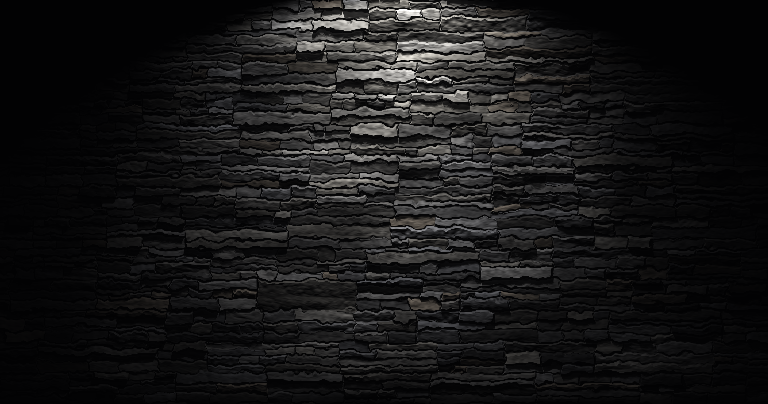
This texture is drawn by a WebGL 1 fragment shader. Its source:

```glsl
precision highp float;
// Dark wall of stacked ledge stones, grazed by one spotlight from the top.
uniform vec2 u_resolution;

#define COURSES 13.0
#define STONE_WIDTH 0.23
#define RELIEF 0.020
#define ROUGHNESS 0.012
#define JOINT 0.0045
#define LAMP_X 0.52
#define LAMP_POWER 1.55
#define LAMP_FADE 2.25
#define BEAM_TOP 0.27
#define BEAM_SPREAD 0.42

float hash(vec2 p) {
  return fract(sin(dot(p, vec2(127.1, 311.7))) * 43758.545);
}

float noise(vec2 p) {
  vec2 i = floor(p), f = fract(p);
  f = f * f * (3.0 - 2.0 * f);
  return mix(mix(hash(i), hash(i + vec2(1.0, 0.0)), f.x),
             mix(hash(i + vec2(0.0, 1.0)), hash(i + 1.0), f.x), f.y);
}

// Creased noise: cleft facets that meet in sharp folds.
float cleft(vec2 p) {
  float sum = 0.0, amp = 0.5;
  for (int i = 0; i < 4; i++) {
    float n = noise(p);
    sum += amp * mix(n, abs(2.0 * n - 1.0), 0.55);
    p = mat2(1.9, 0.45, -0.45, 1.9) * p + 7.3;
    amp *= 0.52;
  }
  return sum;
}

// Left border of a block, jittered along its course.
float border(float column, float row) {
  float jitter = 0.5 * (hash(vec2(column, row + 40.0)) - 0.5);
  return (column + jitter - 3.0 * hash(vec2(row, 9.0))) * STONE_WIDTH;
}

// Cuts each block into slabs; gives edge distance, offset from centre, seed.
float findStone(vec2 p, out vec2 offset, out vec2 seed) {
  float row = floor(p.y * COURSES);
  float column = floor(p.x / STONE_WIDTH + 3.0 * hash(vec2(row, 9.0)));
  if (p.x < border(column, row)) column -= 1.0;
  else if (p.x >= border(column + 1.0, row)) column += 1.0;
  vec2 lo = vec2(border(column, row), row / COURSES);
  vec2 hi = vec2(border(column + 1.0, row), (row + 1.0) / COURSES);
  seed = vec2(column, row);
  for (int i = 0; i < 4; i++) {
    vec2 size = hi - lo;
    float chance = hash(seed + 3.7);
    float cut = mix(0.3, 0.7, hash(seed + 8.1));
    float side = 0.0;
    if (size.y > 0.032 && chance < 0.82) {
      float y = lo.y + cut * size.y;
      side = step(y, p.y);
      if (side > 0.5) lo.y = y; else hi.y = y;
    } else if (size.x > 4.0 * size.y && chance < 0.62) {
      float x = lo.x + cut * size.x;
      side = step(x, p.x);
      if (side > 0.5) lo.x = x; else hi.x = x;
    }
    seed = 50.0 * vec2(hash(seed + side * 5.3), hash(seed + 21.0 + side));
  }
  offset = p - 0.5 * (lo + hi);
  vec2 inside = min(p - lo, hi - p);
  return min(inside.x * 1.8, inside.y);
}

// Relief of the wall: protruding slabs, tilted faces, cleft rock.
float wallHeight(vec2 p, out vec2 seed) {
  vec2 offset;
  vec2 ragged = vec2(noise(p * 55.0), noise(p * vec2(30.0, 45.0) + 31.0)) - 0.5;
  ragged += 0.5 * (vec2(noise(p * 120.0 + 5.0), noise(p * 105.0 + 17.0)) - 0.5);
  float edge = findStone(p + ragged * vec2(0.009, 0.013), offset, seed);
  float bulge = hash(seed + 2.0);
  float face = RELIEF * (0.12 + bulge * bulge);
  face += offset.y * 0.9 * (hash(seed + 5.0) - 0.55);
  face += offset.x * 0.10 * (hash(seed + 6.0) - 0.5);
  float rock = cleft(p * vec2(12.0, 30.0) + seed);
  return smoothstep(0.0, JOINT, edge) * face + ROUGHNESS * rock;
}

void main() {
  vec2 p = gl_FragCoord.xy / u_resolution.y;
  float aspect = u_resolution.x / u_resolution.y;
  float x = p.x - LAMP_X * aspect;
  float depth = 1.0 - p.y;

  // Surface slope and diffuse light
  vec2 seed, other;
  float e = 0.0022;
  float h = wallHeight(p, seed);
  float slopeX = (wallHeight(p + vec2(e, 0.0), other) - h) / e;
  float slopeY = (wallHeight(p + vec2(0.0, e), other) - h) / e;
  vec3 normal = normalize(vec3(-slopeX, -slopeY, 1.0));
  vec3 toLamp = normalize(vec3(-0.5 * x, 0.8, 0.48));
  float diffuse = max(dot(normal, toLamp), 0.0);

  // Shadows cast downward by slabs that stick out
  float lit = 1.0;
  for (int i = 1; i <= 7; i++) {
    float reach = float(i) * 0.0042;
    float above = wallHeight(p + vec2(-0.5 * x, 0.8) * reach, other);
    lit = min(lit, 1.0 - smoothstep(0.0, 0.007, above - h - 0.48 * reach));
  }

  // Spotlight cone, fading downward and dim along the upper rim
  float width = BEAM_TOP + BEAM_SPREAD * depth;
  float beam = LAMP_POWER * exp(-LAMP_FADE * depth - x * x / (width * width));
  beam *= smoothstep(-0.04, 0.04, depth - 0.4 * x * x);
  beam *= smoothstep(-0.02, 0.05, p.y);

  // Stone tint: mostly grey, some slabs cool or brownish
  float grain = 0.8 + 0.4 * noise(p * vec2(110.0, 150.0));
  float patches = 0.65 + 0.7 * noise(p * vec2(7.0, 13.0) + 3.0);
  float albedo = mix(0.5, 1.2, hash(seed + 11.0)) * grain * patches;
  vec3 tint = mix(vec3(0.97, 0.98, 1.02), vec3(1.03, 1.0, 0.94), hash(seed + 14.0));
  tint = mix(tint, vec3(1.06, 0.97, 0.86), step(0.92, hash(seed + 17.0)));
  tint = mix(tint, vec3(1.03, 1.0, 0.92), 0.6 * smoothstep(0.3, 0.9, beam));
  float shade = diffuse * mix(0.12, 1.0, lit) + 0.03;
  vec3 light = tint * albedo * beam * shade;
  light = light / (1.0 + 0.35 * light);
  gl_FragColor = vec4(vec3(0.008, 0.008, 0.012) + light, 1.0);
}
```
